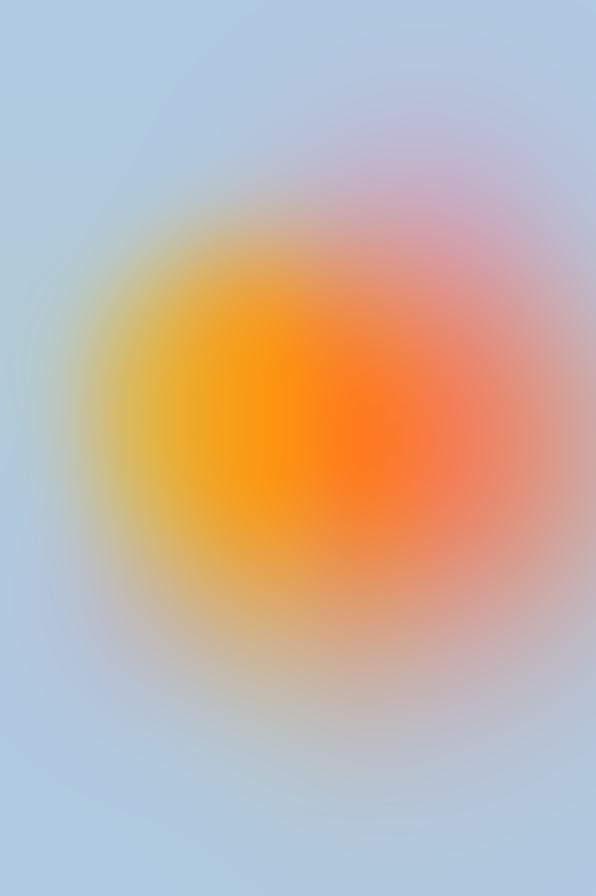
Give the GLSL for this background, as a WebGL 2 fragment shader.

```glsl
#version 300 es
precision highp float;
// A soft, uneven orange glow with gold and coral sides on a pale blue field.

uniform vec2 u_resolution;
out vec4 fragColor;

#define CORE_CENTER vec2(0.518, 0.777)
#define CORE_RADIUS 0.346
#define CORE_FALLOFF 3.3
#define SKY vec3(0.690, 0.792, 0.882)
#define PINK vec3(0.860, 0.570, 0.700)
#define MAUVE vec3(0.780, 0.640, 0.730)
#define SAGE vec3(0.720, 0.800, 0.780)
#define GOLD vec3(0.910, 0.700, 0.190)
#define AMBER vec3(0.990, 0.590, 0.060)
#define ORANGE vec3(1.000, 0.480, 0.110)
#define CORAL vec3(0.990, 0.450, 0.270)

float halo(vec2 p, vec2 center, float radius) {
    vec2 d = (p - center) / radius;
    return exp(-dot(d, d));
}

// Opacity of the core: half-strength radius and falloff vary with direction.
float coreOpacity(vec2 p) {
    vec2 d = p - CORE_CENTER;
    float dist = max(length(d), 1e-4);
    float c = d.x / dist;
    float s = d.y / dist;
    float cos2 = c * c - s * s;
    float sin2 = 2.0 * s * c;
    float cos3 = c * (4.0 * c * c - 3.0);
    float radius = CORE_RADIUS + 0.025 * c - 0.0125 * s
                 + 0.044 * cos2 - 0.027 * sin2 + 0.015 * cos3;
    float falloff = CORE_FALLOFF - 1.1 * c + 0.6 * s + 0.65 * cos2 - 0.3 * sin2;
    return exp2(-pow(dist / radius, falloff));
}

// Warm ramp running from the left side to the right.
vec3 coreColor(float x) {
    vec3 color = mix(GOLD, AMBER, smoothstep(0.20, 0.48, x));
    color = mix(color, ORANGE, smoothstep(0.42, 0.62, x));
    return mix(color, CORAL, smoothstep(0.58, 0.80, x));
}

void main() {
    // Canvas width is one unit; height follows the 340:512 proportion.
    vec2 p = gl_FragCoord.xy / u_resolution * vec2(1.0, 512.0 / 340.0);

    // Field and tinted halos
    vec3 color = SKY;
    color = mix(color, SAGE, 0.40 * halo(p, vec2(0.02, 0.96), 0.22));
    color = mix(color, MAUVE, 0.40 * halo(p, vec2(0.28, 0.50), 0.19));
    color = mix(color, PINK, 0.55 * halo(p, vec2(0.71, 1.06), 0.25));

    // Glowing core
    color = mix(color, coreColor(p.x), coreOpacity(p));
    fragColor = vec4(color, 1.0);
}
```
